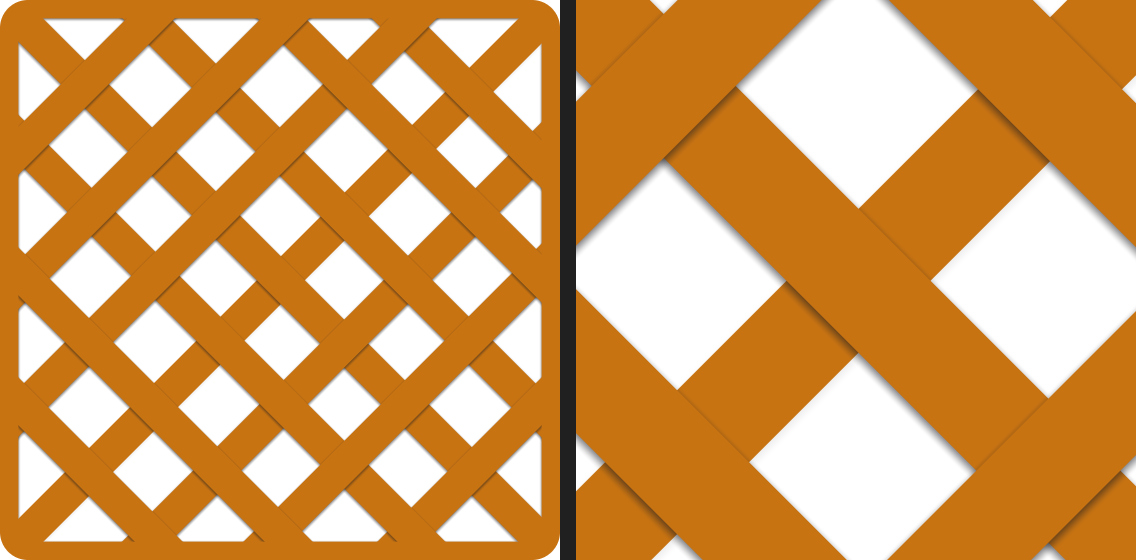
Left, the full canvas; right, a detail of the centre.
This pattern is drawn by a Shadertoy shader. Its source:

```glsl
// Square wooden trellis: seven rising and seven falling diagonal slats in a
// rounded frame. Each crossing picks its upper slat from a bit mask, and
// upper slats drop a soft, slightly lowered shadow on whatever lies below.

const int   SLATS = 7;
const float PITCH = 0.229;          // slat spacing along the canvas edge
const float SLAT_HALF = 0.0303;     // half of a slat's width
const float FRAME_WIDTH = 0.0328;
const float CORNER_RADIUS = 0.05;
const float SHADOW_DROP = 0.0018;
const float SHADOW_BLUR = 0.005;
const float SHADOW_STRENGTH = 0.65;
const float FAINT_SHADOW = 0.15;    // shadow share of slats under all others
const vec3  WOOD = vec3(0.78, 0.45, 0.07);
const vec3  PAPER = vec3(1.0);
const vec3  SHADE = vec3(0.10, 0.10, 0.12);

// Small placement errors of the hand-laid slats
const float RISING_SHIFT[SLATS] = float[](-0.011, 0.0, -0.001, 0.002, -0.001, -0.013, -0.003);
const float FALLING_SHIFT[SLATS] = float[](0.003, 0.006, 0.014, 0.001, 0.0, 0.012, -0.013);

// Bit j is set where a rising slat passes over falling slat j
const int RISING_OVER[SLATS] = int[](28, 60, 92, 0, 8, 28, 24);

// Antialiased coverage of a signed distance
float cover(float d) {
    return clamp(0.5 - d * iResolution.y, 0.0, 1.0);
}

float softShadow(float d) {
    return SHADOW_STRENGTH * (1.0 - smoothstep(-SHADOW_BLUR, SHADOW_BLUR, d));
}

// Signed offset across the closest slat, with its index
float nearestSlat(float t, float shift[SLATS], out int index) {
    float best = 1e3;
    index = 0;
    for (int i = 0; i < SLATS; i++) {
        float offset = t - float(i - SLATS / 2) * PITCH - shift[i];
        if (abs(offset) < abs(best)) {
            best = offset;
            index = i;
        }
    }
    return best * sqrt(0.5);
}

// Lays one slat and its shadow over the colour below
vec3 laySlat(vec3 below, float across, float drop, float shadowShare) {
    float shade = shadowShare * softShadow(abs(across - drop) - SLAT_HALF);
    return mix(mix(below, SHADE, shade), WOOD, cover(abs(across) - SLAT_HALF));
}

float roundedBox(vec2 p, float halfSize, float radius) {
    vec2 q = abs(p) - halfSize + radius;
    return length(max(q, 0.0)) + min(max(q.x, q.y), 0.0) - radius;
}

void mainImage(out vec4 fragColor, in vec2 fragCoord) {
    // Centred, with y pointing down
    vec2 p = (fragCoord / iResolution.xy - 0.5) * vec2(1.0, -1.0);

    // Closest slat of each direction
    int rise, fall;
    float riseAcross = nearestSlat(p.x + p.y, RISING_SHIFT, rise);
    float fallAcross = nearestSlat(p.x - p.y, FALLING_SHIFT, fall);
    float riseShadow = RISING_OVER[rise] == 0 ? FAINT_SHADOW : 1.0;
    bool riseOnTop = ((RISING_OVER[rise] >> fall) & 1) == 1;

    // Frame shadow on the background
    float openingHalf = 0.5 - FRAME_WIDTH;
    vec2 lowered = abs(p - vec2(0.0, SHADOW_DROP));
    float frameShade = softShadow(openingHalf - max(lowered.x, lowered.y));
    vec3 color = mix(PAPER, SHADE, frameShade);

    // Lower slat first, then the upper one
    if (riseOnTop) {
        color = laySlat(color, fallAcross, -SHADOW_DROP, 1.0);
        color = laySlat(color, riseAcross, SHADOW_DROP, riseShadow);
    } else {
        color = laySlat(color, riseAcross, SHADOW_DROP, riseShadow);
        color = laySlat(color, fallAcross, -SHADOW_DROP, 1.0);
    }

    // Frame with a square opening and rounded outer corners
    color = mix(color, WOOD, cover(openingHalf - max(abs(p.x), abs(p.y))));
    color = mix(PAPER, color, cover(roundedBox(p, 0.5, CORNER_RADIUS)));
    fragColor = vec4(color, 1.0);
}
```
